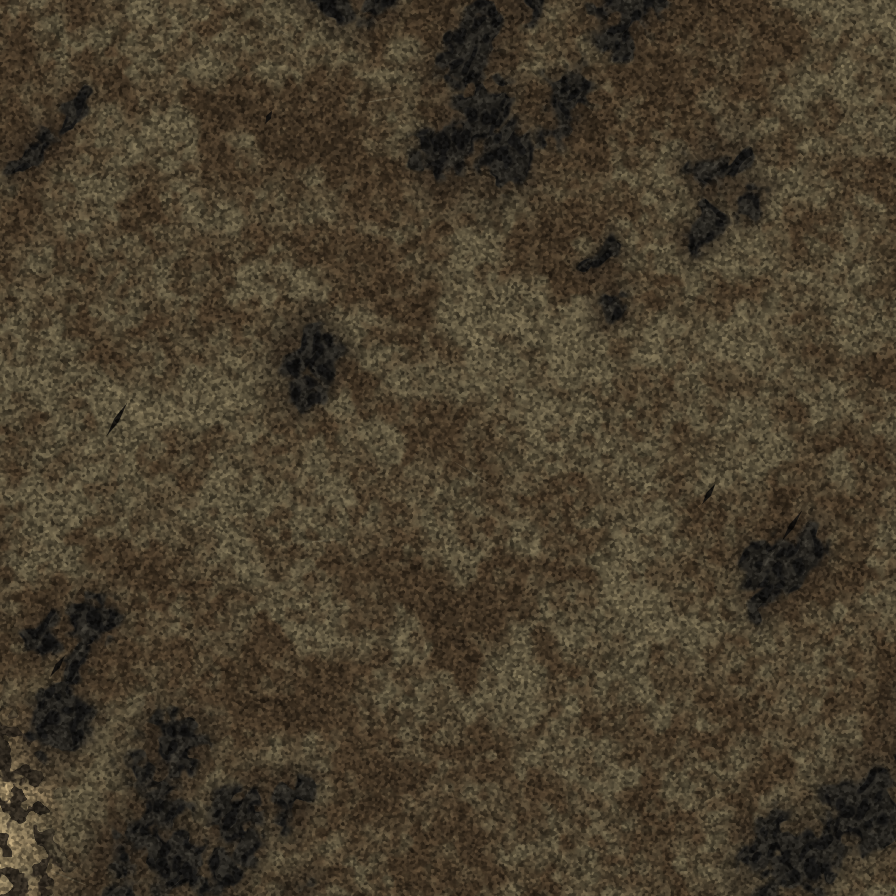
A Shadertoy shader for this texture:

```glsl
const mat2 LEAN = mat2(0.9, 0.42, -0.42, 0.9);

vec2 hash2(vec2 p) {
    vec3 a = fract(p.xyx * vec3(0.1031, 0.103, 0.0973));
    a += dot(a, a.yzx + 33.33);
    return fract((a.xx + a.yz) * a.zy);
}

// Cellular noise: x = distance to nearest point, y = soft blend of cell values
vec2 cells(vec2 p) {
    vec2 id = floor(p), f = p - id;
    float nearest = 2.0, sum = 0.0, total = 0.0;
    for (int y = -1; y <= 1; y++)
    for (int x = -1; x <= 1; x++) {
        vec2 o = vec2(x, y);
        vec2 h = hash2(id + o + 57.0);
        vec2 d = o + h - f;
        float d2 = dot(d, d);
        float w = exp(-6.0 * d2);
        nearest = min(nearest, d2);
        sum += w * fract(h.x * 17.0 + h.y * 41.0);
        total += w;
    }
    return vec2(sqrt(nearest), sum / total);
}

// Scattered clumps of leaning lobes: 1 at a lobe centre, 0 at its rim
float clumps(vec2 p) {
    vec2 g = p * 4.2, id = floor(g);
    float field = -3.0;
    for (int y = -1; y <= 1; y++)
    for (int x = -1; x <= 1; x++) {
        vec2 cell = id + vec2(x, y) + 11.0;
        vec2 h = hash2(cell * 3.7);
        if (h.x > 0.85) continue;
        vec2 centre = (cell - 11.0 + 0.15 + 0.7 * hash2(cell + 80.0)) / 4.2;
        float size = mix(0.025, 0.075, h.y);
        vec2 q = LEAN * (p - centre) / vec2(1.0, 1.4);
        for (int i = 0; i < 5; i++) {
            vec2 k = hash2(cell * 5.3 + float(i) * 7.3);
            vec2 offset = (k - 0.5) * size * 1.9;
            float radius = size * (0.28 + 0.32 * fract(k.x * 13.0 + k.y * 7.0));
            field = max(field, 1.0 - length(q - offset) / radius);
        }
    }
    return field;
}

// Thin tapered stroke
float stroke(vec2 p, vec2 dir, float len, float width) {
    float along = dot(p, dir) / len;
    float across = abs(dot(p, vec2(-dir.y, dir.x)));
    float w = width * (1.0 - abs(along));
    float aa = 0.7 / iResolution.y;
    return smoothstep(w + aa, w - aa, across) * step(abs(along), 1.0);
}

void mainImage(out vec4 fragColor, in vec2 fragCoord) {
    vec2 p = fragCoord / iResolution.y;
    vec2 warped = p + 0.005 * sin(p.yx * 63.0 + 2.0 * sin(p * 41.0))
                    + 0.003 * sin(p.yx * 171.0 + 1.0);
    vec2 q = LEAN * warped;

    // Mottled soil
    float broad = cells(warped * 9.0).y - 0.5;
    float patches = cells(warped.yx * 27.0 + 5.0).y - 0.5;
    float flecks = cells(p * 85.0 + 9.0).y - 0.5;
    float grain = cells(p * 330.0).y - 0.5;
    float speck = cells(p.yx * 190.0 + 31.0).y - 0.5;
    float tone = 0.35 * broad + 0.4 * patches + 0.35 * flecks;
    vec3 soil = mix(vec3(0.27, 0.215, 0.15), vec3(0.3, 0.27, 0.2),
                    clamp(0.5 + broad + 1.2 * patches + flecks, 0.0, 1.0));
    vec3 col = soil * (1.02 + 0.55 * tone);

    // Pale worn corner with dark crumbs
    float corner = length((p - vec2(-0.02, 0.06)) * vec2(1.6, 0.8));
    corner += 0.08 * patches + 0.06 * flecks;
    float worn = smoothstep(0.17, 0.0, corner);
    col = mix(col, vec3(0.66, 0.58, 0.43), worn * 0.9);
    float crumbs = smoothstep(0.05, 0.16, flecks + 0.3 * patches + 0.3 * speck);
    col = mix(col, vec3(0.12, 0.1, 0.08), 0.8 * crumbs * smoothstep(0.19, 0.13, corner));

    // Brown stains, charcoal clumps, black lumps between grey ridges
    float field = clumps(warped);
    float stain = smoothstep(-1.3, 0.3, field + 0.9 * broad + 0.5 * patches);
    col = mix(col, vec3(0.17, 0.14, 0.105), 0.6 * stain);
    float ragged = field + 0.9 * patches + 0.8 * flecks;
    float char = smoothstep(-0.15, 0.35, ragged);
    col = mix(col, vec3(0.135, 0.128, 0.112), 0.9 * char);
    float lump = cells(q * vec2(72.0, 46.0)).x;
    float black = smoothstep(0.52, 0.3, lump + 0.5 * flecks) * smoothstep(0.0, 0.3, ragged);
    col = mix(col, vec3(0.06, 0.058, 0.055), 0.85 * black);
    float ridge = smoothstep(0.62, 0.85, lump) * smoothstep(0.2, 0.6, field);
    col = mix(col, vec3(0.24, 0.225, 0.19), 0.5 * ridge);

    // Dark slivers and pale fibres
    for (int i = 0; i < 5; i++) {
        vec2 h = hash2(vec2(float(i) * 9.1, 4.0));
        vec2 k = hash2(vec2(3.0, float(i) * 6.7));
        float sliver = stroke(p - h, normalize(vec2(0.4 + 0.3 * k.x, 0.8)),
                              0.008 + 0.014 * k.y, 0.003);
        col = mix(col, vec3(0.05, 0.045, 0.04), 0.9 * sliver);
        float fibre = stroke(p - k, normalize(vec2(1.0, h.x - 0.7)), 0.025, 0.0011);
        col = mix(col, vec3(0.42, 0.39, 0.31), 0.5 * fibre);
    }

    // Fine grain
    col *= 1.0 + 0.65 * grain + 0.3 * speck;
    col += 0.03 * grain;
    fragColor = vec4(clamp(col, 0.0, 1.0), 1.0);
}
```
